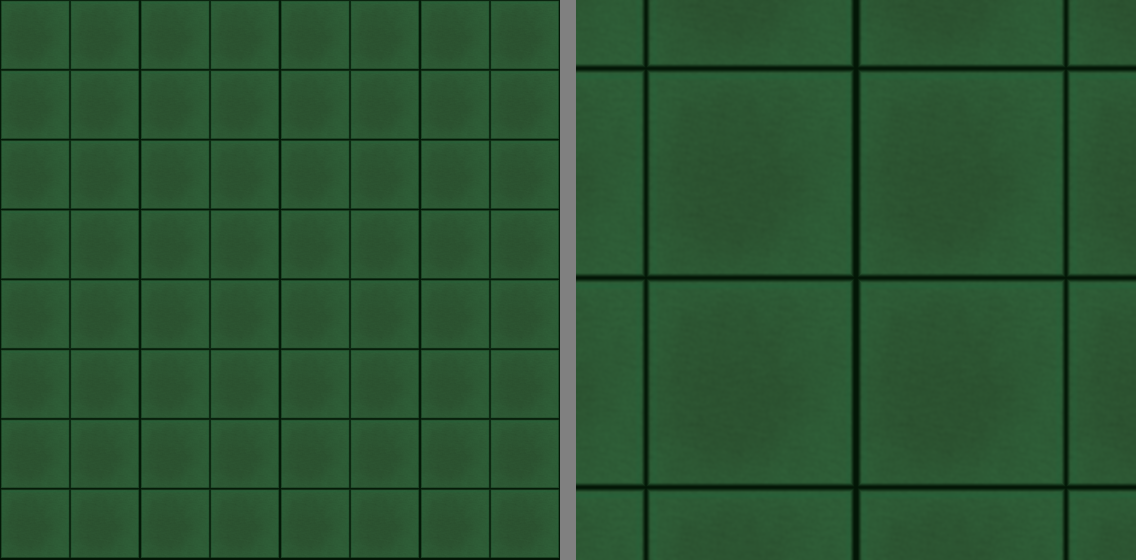
Left: the whole. Right: its middle third, enlarged.
A WebGL 2 fragment shader for this pattern:

```glsl
#version 300 es
precision highp float;

uniform vec2 u_resolution;
out vec4 fragColor;

const vec2 TILE_COUNT = vec2(8.0, 8.02);
const vec3 FELT_LIGHT = vec3(0.178, 0.362, 0.212);
const vec3 FELT_DARK = vec3(0.170, 0.322, 0.188);
const vec3 RIM_TEAL = vec3(0.130, 0.400, 0.235);
const vec3 GROOVE = vec3(0.010, 0.085, 0.022);

vec2 hashGradient(vec2 cell) {
    vec2 h = vec2(dot(cell, vec2(127.1, 311.7)), dot(cell, vec2(269.5, 183.3)));
    return 2.0 * fract(sin(h) * 43758.5) - 1.0;
}

float gradientNoise(vec2 p) {
    vec2 i = floor(p);
    vec2 f = fract(p);
    vec2 u = f * f * f * (f * (f * 6.0 - 15.0) + 10.0);
    float a = dot(hashGradient(i), f);
    float b = dot(hashGradient(i + vec2(1, 0)), f - vec2(1, 0));
    float c = dot(hashGradient(i + vec2(0, 1)), f - vec2(0, 1));
    float d = dot(hashGradient(i + vec2(1, 1)), f - vec2(1, 1));
    return mix(mix(a, b, u.x), mix(c, d, u.x), u.y);
}

// Soft stripe centred at distance zero
float stripe(float dist, float halfWidth, float blur) {
    return 1.0 - smoothstep(halfWidth - blur, halfWidth + blur, abs(dist));
}

// Cloth surface, the same on every tile; y runs downwards
vec3 feltColor(vec2 p) {
    float patchDist = length((p - vec2(0.40, 0.54)) * vec2(1.0, 0.9));
    float worn = 1.0 - smoothstep(0.12, 0.60, patchDist);
    float mottle = gradientNoise(p * vec2(9.0, 5.0) + 3.7);
    float fibres = gradientNoise(vec2(p.x * 17.0 + p.y * 6.0, p.y * 38.0 - p.x * 9.0));
    float grain = gradientNoise(p * 47.0 + 19.3);
    vec3 color = mix(FELT_LIGHT, FELT_DARK, clamp(worn + 0.45 * mottle, 0.0, 1.0));
    return color * (1.0 + 0.055 * fibres + 0.045 * grain);
}

// Thin lit rim just inside the tile edges
float rimLight(vec2 p, float blur) {
    float top = stripe(p.y - 0.040, 0.010, blur);
    float left = stripe(p.x - 0.040, 0.010, blur);
    float right = stripe(p.x - 0.963, 0.008, blur);
    return max(0.45 * top, max(0.30 * left, 0.35 * right));
}

// Dark grooves; every second vertical one is wider
float grooveMask(vec2 grid, float blur) {
    vec2 lineIndex = floor(grid + 0.5);
    vec2 dist = grid - lineIndex;
    float columnWidth = mix(0.018, 0.012, mod(lineIndex.x, 2.0));
    float column = stripe(dist.x, columnWidth, blur);
    float row = stripe(dist.y, 0.0135, blur);
    float bottomEdge = smoothstep(7.99, 8.0, grid.y);
    return max(max(column, row), bottomEdge);
}

void main() {
    vec2 uv = gl_FragCoord.xy / u_resolution;
    vec2 grid = vec2(uv.x, 1.0 - uv.y) * TILE_COUNT;
    vec2 local = fract(grid);
    float blur = max(0.013, 8.0 / min(u_resolution.x, u_resolution.y));

    vec3 color = feltColor(local);
    color = mix(color, RIM_TEAL, rimLight(local, blur));
    color = mix(color, GROOVE, grooveMask(grid, blur));
    fragColor = vec4(color, 1.0);
}
```
